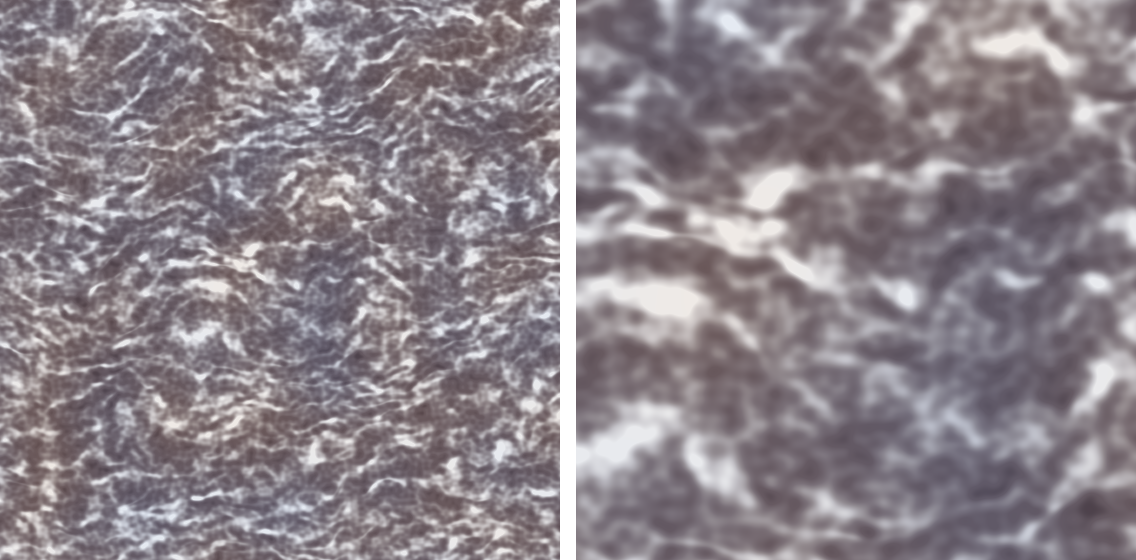
Left, the full canvas; right, a detail of the centre.
Write a WebGL 1 fragment shader that draws this texture.

```glsl
precision highp float;
// Finely wrinkled, glossy mauve-grey hide with beaded pale creases.
// Two sheared sets of noise zero-lines give the creases, stretched noise the
// grain; their sum is a unit-variance tone that a colour ramp shades.

uniform vec2 u_resolution;

// Feature frequencies, in cells per canvas
const vec2 CREASE_FREQ = vec2(6.5, 18.0);
const vec2 WRINKLE_FREQ = vec2(11.0, 27.0);
const vec2 GRAIN_FREQ = vec2(36.0, 54.0);
const vec2 FINE_FREQ = vec2(84.0, 98.0);
const float PATCH_FREQ = 5.0;

// Slopes of the two crease sets and the bending of both
const float RISING_SLOPE = 0.36;
const float FALLING_SLOPE = -0.34;
const float BROAD_BEND = 0.016;
const float SMALL_BEND = 0.004;
const float CREASE_SHARPNESS = 3.0;

// Share of each layer in the tone
const float CREASE_WEIGHT = 0.50;
const float WRINKLE_WEIGHT = 0.38;
const float GRAIN_WEIGHT = 0.56;
const float FINE_WEIGHT = 0.36;
const float PATCH_WEIGHT = 0.22;
const float BEAD_WEIGHT = 0.26;

// Shades from the hollows to the glints
const vec3 HOLLOW = vec3(0.31, 0.26, 0.29);
const vec3 SHADOW = vec3(0.40, 0.35, 0.38);
const vec3 BODY = vec3(0.48, 0.44, 0.47);
const vec3 MIDTONE = vec3(0.57, 0.54, 0.56);
const vec3 PALE = vec3(0.66, 0.64, 0.66);
const vec3 SHEEN = vec3(0.76, 0.75, 0.77);
const vec3 GLINT = vec3(0.89, 0.89, 0.90);
const vec3 WARM_TINT = vec3(0.012, 0.0, -0.014);

const float TAU = 6.28318;
const float NOISE_GAIN = 3.9; // brings gradient noise to unit variance

float hash(vec2 cell) {
  return fract(sin(dot(cell, vec2(127.1, 311.7))) * 43758.5453);
}

float cornerSlope(vec2 cell, vec2 offset) {
  float angle = TAU * hash(cell);
  return dot(vec2(cos(angle), sin(angle)), offset);
}

// Gradient noise with mean 0 and variance close to 1
float noise(vec2 p) {
  vec2 i = floor(p);
  vec2 f = fract(p);
  vec2 w = f * f * f * (f * (f * 6.0 - 15.0) + 10.0);
  vec2 e = vec2(1.0, 0.0);
  float low = mix(cornerSlope(i, f), cornerSlope(i + e.xy, f - e.xy), w.x);
  float high = mix(cornerSlope(i + e.yx, f - e.yx),
                   cornerSlope(i + e.xx, f - e.xx), w.x);
  return NOISE_GAIN * mix(low, high, w.y);
}

// Bright lines along the zeros of sheared noise, mean 0 and variance 1
float creases(vec2 p, float slope, vec2 freq, float seed) {
  float n = noise(vec2(p.x, p.y - slope * p.x) * freq + seed);
  float line = exp(-CREASE_SHARPNESS * n * n);
  return (line - 0.378) / 0.366;
}

// Ramp stops sit at the quantiles of a normal tone
vec3 hideColor(float tone) {
  vec3 c = mix(HOLLOW, SHADOW, smoothstep(-2.6, -1.08, tone));
  c = mix(c, BODY, clamp((tone + 1.08) / 0.86, 0.0, 1.0));
  c = mix(c, MIDTONE, clamp((tone + 0.22) / 0.59, 0.0, 1.0));
  c = mix(c, PALE, clamp((tone - 0.37) / 0.49, 0.0, 1.0));
  c = mix(c, SHEEN, clamp((tone - 0.86) / 0.51, 0.0, 1.0));
  return mix(c, GLINT, clamp((tone - 1.37) / 0.80, 0.0, 1.2));
}

void main() {
  vec2 p = gl_FragCoord.xy / min(u_resolution.x, u_resolution.y);

  // Bend the surface so the creases wander
  vec2 bent = p;
  bent.y += BROAD_BEND * noise(p * 5.0 + 3.7);
  bent += SMALL_BEND * vec2(noise(p * 24.0 + 11.3), noise(p * 24.0 + 47.9));

  // Creases, with either slope taking over from place to place
  float lean = smoothstep(-0.9, 0.9, noise(p * 4.0 + 71.2));
  float rising = creases(bent, RISING_SLOPE, CREASE_FREQ, 19.4);
  float falling = creases(bent, FALLING_SLOPE, CREASE_FREQ, 83.6);
  float crease = mix(rising, falling, lean);
  float wrinkle = creases(bent, 0.12, WRINKLE_FREQ, 37.1);

  // Grain, beaded most strongly along the creases
  float grain = noise(bent * GRAIN_FREQ + 5.3);
  float fine = noise(p * FINE_FREQ + 29.8);
  float patches = noise(p * PATCH_FREQ + 61.5);

  float tone = CREASE_WEIGHT * crease + WRINKLE_WEIGHT * wrinkle
             + GRAIN_WEIGHT * grain + FINE_WEIGHT * fine
             + PATCH_WEIGHT * patches + BEAD_WEIGHT * crease * grain;

  // Faint drift between brown and blue grey
  vec3 color = hideColor(tone) + WARM_TINT * noise(p * 6.0 + 97.0);
  gl_FragColor = vec4(clamp(color, 0.0, 1.0), 1.0);
}
```
